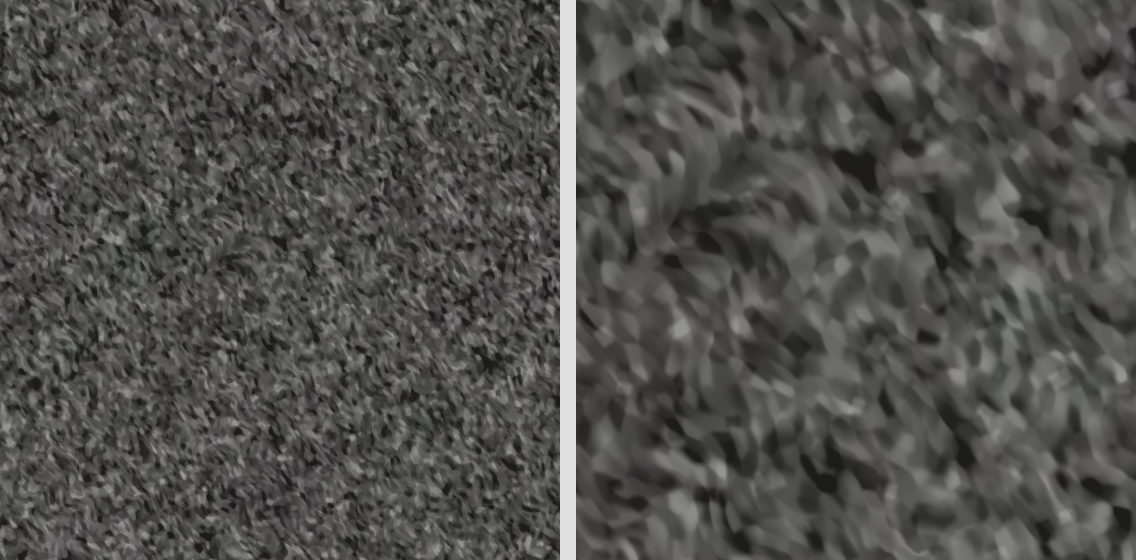
Left: the whole. Right: its middle third, enlarged.
Write a WebGL 1 fragment shader that draws this texture.

```glsl
precision highp float;
// Dark grey asphalt: fine slanted grit with scattered pale chips and dark pits.
uniform vec2 u_resolution;

vec3 hash3(vec2 p) {
  vec3 q = fract(vec3(p.xyx) * vec3(0.1031, 0.1030, 0.0973));
  q += dot(q, q.yxz + 33.33);
  return fract((q.xxy + q.yzz) * q.zyx);
}

// Cellular noise whose cell tones melt into each other, centred on zero
float softCells(vec2 p, float sharpness) {
  vec2 cell = floor(p);
  float toneSum = 0.0, weightSum = 0.0;
  for (int y = -1; y <= 1; y++) {
    for (int x = -1; x <= 1; x++) {
      vec2 id = cell + vec2(float(x), float(y));
      vec3 rnd = hash3(id);
      vec2 d = p - id - rnd.xy;
      float weight = exp(-sharpness * dot(d, d));
      toneSum += weight * (rnd.z - 0.5);
      weightSum += weight;
    }
  }
  return toneSum / weightSum;
}

// Sparse rounded chips (positive) and pits (negative), each turned at random
float scatteredChips(vec2 p) {
  vec2 cell = floor(p);
  float tone = 0.0;
  for (int y = -1; y <= 1; y++) {
    for (int x = -1; x <= 1; x++) {
      vec2 id = cell + vec2(float(x), float(y));
      vec3 place = hash3(id + 57.0);
      vec3 look = hash3(id + 211.0);
      vec2 d = p - id - place.xy;
      float angle = 6.283 * place.z, c = cos(angle), s = sin(angle);
      d = mat2(c, -s, s, c) * d;
      vec2 halfSize = vec2(0.14, 0.08) * (0.6 + 0.8 * look.x);
      float edge = length(max(abs(d) - halfSize, 0.0)) - 0.04;
      float present = step(0.55, look.y);
      float strength = look.z < 0.62 ? 0.05 + 0.14 * look.z : -0.09;
      tone += present * strength * (1.0 - smoothstep(-0.04, 0.09, edge));
    }
  }
  return tone;
}

// Slow drift of layered sines
float drift(vec2 p) {
  return sin(p.x * 5.1 + 2.0 * sin(p.y * 3.7)) * 0.5
       + sin(p.y * 8.3 - p.x * 4.9 + 1.7 * sin(p.x * 6.1)) * 0.3
       + sin(p.x * 17.0 + p.y * 13.0 + 2.0 * sin(p.y * 19.0)) * 0.2;
}

void main() {
  vec2 uv = gl_FragCoord.xy / min(u_resolution.x, u_resolution.y);

  // Ripple the ground so the slant of the grit wanders
  vec2 p = uv + 0.0035 * vec2(sin(uv.y * 61.0 + 3.0 * sin(uv.x * 23.0)),
                              sin(uv.x * 67.0 + 3.0 * sin(uv.y * 29.0)));
  vec2 slanted = vec2(dot(p, vec2(0.85, 0.53)), dot(p, vec2(0.53, -0.85)));

  // Grit at three sizes, then chips
  float grit = 0.23 * softCells(slanted * vec2(145.0, 84.0), 6.0)
             + 0.17 * softCells(slanted * vec2(88.0, 62.0) + 40.0, 7.0)
             + 0.05 * softCells(uv * 26.0 + 90.0, 4.0);
  float value = 0.302 + grit + 0.25 * grit * abs(grit) / 0.1
              + scatteredChips(uv * 34.0)
              + 0.010 * drift(uv) + 0.012 * (0.5 - uv.y);

  // Nearly neutral grey with faint warm, green and violet patches
  float hue = drift(uv.yx * 1.7 + 4.0) + 2.0 * softCells(uv * 38.0 + 130.0, 4.0);
  vec3 tint = vec3(0.002, 0.0, -0.009) + hue * vec3(0.003, -0.003, 0.005);
  gl_FragColor = vec4(clamp(value, 0.11, 0.58) + tint, 1.0);
}
```
